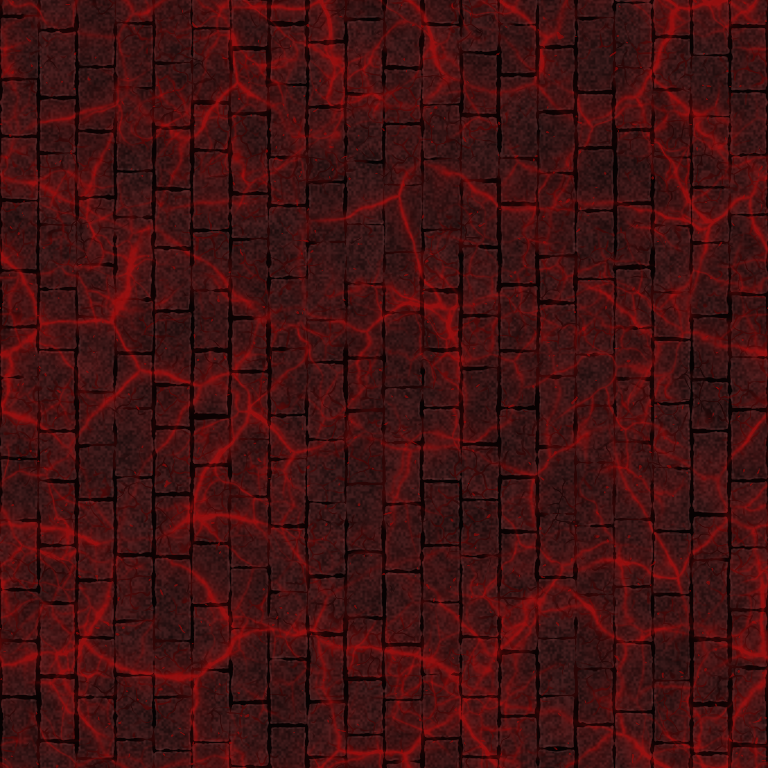
Give the GLSL for this texture, as a three.js fragment shader.

```glsl
// Dark upright bricks in 20 staggered columns of about 12, overgrown by glowing red veins.
// Bricks are rounded boxes with jittered ends; veins and cracks are the borders of
// warped cellular noise at several scales. Every layer wraps at the canvas edges.
varying vec2 vUv;

const float TAU = 6.28319;

vec2 hash2(vec2 p) {
  vec3 q = fract(p.xyx * vec3(0.1031, 0.1030, 0.0973));
  q += dot(q, q.yzx + 33.33);
  return fract((q.xx + q.yz) * q.zy);
}

// Smooth value noise, two channels, with n cells across the canvas
vec2 noise2(vec2 uv, float n) {
  vec2 p = uv * n, i = floor(p), f = fract(p);
  f = f * f * (3.0 - 2.0 * f);
  vec2 a = mod(i, n) + n, b = mod(i + 1.0, n) + n;
  return mix(mix(hash2(a), hash2(vec2(b.x, a.y)), f.x),
             mix(hash2(vec2(a.x, b.y)), hash2(b), f.x), f.y);
}

vec2 cellPoint(vec2 cell, float n) {
  return 0.05 + 0.9 * hash2(mod(cell, n) + n * 3.0);
}

// Cellular noise: x = distance to border, y = distance to point (canvas units), z = cell id
vec3 cells(vec2 uv, float n) {
  vec2 p = uv * n, i = floor(p), f = fract(p), near = vec2(8.0), id = i;
  for (int y = -1; y <= 1; y++)
    for (int x = -1; x <= 1; x++) {
      vec2 o = vec2(float(x), float(y));
      vec2 r = o + cellPoint(i + o, n) - f;
      if (dot(r, r) < dot(near, near)) { near = r; id = i + o; }
    }
  float border = 8.0;
  for (int y = -1; y <= 1; y++)
    for (int x = -1; x <= 1; x++) {
      vec2 o = vec2(float(x), float(y));
      vec2 r = o + cellPoint(i + o, n) - f, d = r - near;
      if (dot(d, d) > 0.0001) border = min(border, dot(0.5 * (r + near), normalize(d)));
    }
  return vec3(border / n, length(near) / n, hash2(mod(id, n) + 17.0).y);
}

// Random height of the joint below a brick
float jointShift(float col, float row) {
  return 0.38 * hash2(vec2(col + 5.0, mod(row, 12.0) + 41.0)).x;
}

// x = signed distance to the brick outline (negative inside), y = tone, z = joint width
vec3 brick(vec2 uv) {
  float col = mod(floor(uv.x * 20.0), 20.0);
  float y = uv.y * 12.0 + 0.5 * mod(col, 2.0) + 0.3 * hash2(vec2(col, 9.0)).x;
  float row = floor(y);
  row -= step(y - row, jointShift(col, row));
  float low = row + jointShift(col, row);
  float high = row + 1.0 + jointShift(col, row + 1.0);
  vec2 halfSize = vec2(0.025, (high - low) / 24.0);
  vec2 p = vec2((fract(uv.x * 20.0) - 0.5) / 20.0, (y - 0.5 * (low + high)) / 12.0);
  vec2 q = abs(p) - halfSize + 0.004;
  float d = length(max(q, 0.0)) + min(max(q.x, q.y), 0.0) - 0.004;
  vec2 rnd = hash2(vec2(col + 23.0, mod(row, 12.0) + 7.0));
  return vec3(d, rnd.x, mix(0.0008, 0.0024, rnd.y));
}

// Narrow core with a soft halo
float vein(float d, float core, float halo) {
  return 0.36 * exp(-d * d / (core * core)) + 0.30 * exp(-d / halo);
}

void main() {
  vec2 uv = vUv;
  vec2 patches = noise2(uv, 11.0);
  vec2 clouds = noise2(uv, 23.0);
  vec2 mottle = noise2(uv, 47.0);
  vec2 rough = noise2(uv, 120.0);
  vec2 grain = noise2(uv, 340.0);

  // Brick faces with sharp grain and mottling
  vec3 b = brick(uv + 0.0022 * (mottle - 0.5));
  float inset = -b.x + 0.0026 * (rough.x - 0.5) + 0.001 * (grain.y - 0.5);
  vec3 color = vec3(0.185, 0.083, 0.083) * (0.88 + 0.16 * b.y);
  color *= 0.44 + 0.75 * grain.x + 0.24 * rough.x + 0.16 * mottle.x;

  // Jagged broken cracks, from near black to deep red
  vec2 jag = 0.014 * (mottle - 0.5) + 0.007 * (rough - 0.5);
  float crack = smoothstep(0.0019, 0.0005, cells(uv + jag, 44.0).x);
  crack *= smoothstep(0.4, 0.65, 0.6 * clouds.x + 0.4 * rough.y);
  color = mix(color, mix(vec3(0.06, 0.015, 0.015), vec3(0.32, 0.02, 0.02), mottle.y), 0.8 * crack);

  // Joints: open and black in places, elsewhere thin and stained red
  float open = smoothstep(0.32, 0.5, 0.6 * clouds.y + 0.4 * mottle.y);
  float width = b.z * (0.65 + 0.55 * open);
  float joint = 1.0 - smoothstep(width - 0.0005, width + 0.0007, inset);
  color += 0.07 * grain.y * smoothstep(0.0016, 0.0, abs(inset - width - 0.0018)) * open;
  color = mix(color, mix(vec3(0.15, 0.02, 0.02), vec3(0.012, 0.006, 0.006), open), joint);

  // Ragged veins: a large net that fades in and out, two broken finer nets, haze
  vec2 warp = 0.010 * sin(TAU * (vec2(3.0, 4.0) * uv.yx + vec2(0.1, 0.6)))
            + 0.016 * (clouds - 0.5) + 0.009 * (mottle.yx - 0.5) + 0.002 * (rough - 0.5);
  vec2 p = uv + warp;
  float strength = 0.3 + 0.85 * smoothstep(0.15, 0.8, patches.x);
  float glow = strength * vein(cells(p, 7.0).x, 0.0030, 0.011);
  float branches = smoothstep(0.3, 0.75, noise2(uv, 13.0).x);
  glow += 0.75 * branches * vein(cells(p + 0.6 * warp + 0.31, 12.0).x, 0.0024, 0.009);
  float wisps = smoothstep(0.4, 0.8, 0.6 * patches.y + 0.4 * clouds.x);
  glow += 0.6 * wisps * vein(cells(p + warp.yx + 0.17, 23.0).x, 0.0020, 0.007);
  glow += 0.13 * clouds.y * mottle.x;
  glow *= (0.72 + 0.35 * rough.y + 0.2 * grain.y) * (1.0 - 0.45 * joint * open);
  color = mix(color, vec3(0.66, 0.055, 0.055), clamp(glow, 0.0, 0.8));

  // Scattered red flecks
  vec3 fleck = cells(uv + jag, 75.0);
  float spot = step(0.9, fleck.z) * smoothstep(0.003, 0.0015, fleck.y + 0.0015 * grain.x);
  color = mix(color, vec3(0.62, 0.03, 0.03), 0.6 * spot);

  gl_FragColor = vec4(color, 1.0);
}
```
